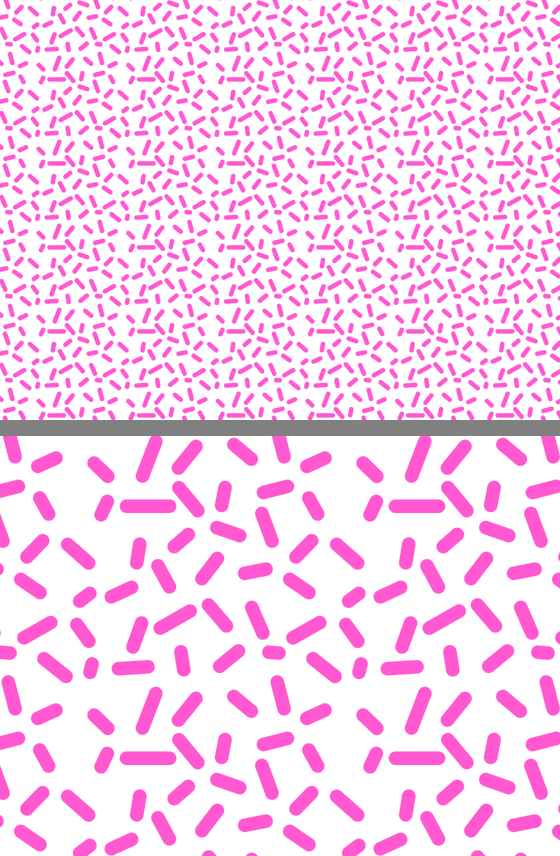
Top, the full canvas; bottom, a detail of the centre.
This pattern is drawn by a WebGL 1 fragment shader. Its source:

```glsl
precision highp float;

uniform vec2 u_resolution;

// Lengths are fractions of the canvas height.
const vec3 PAPER = vec3(1.0);
const vec3 PINK = vec3(1.0, 0.345, 0.82);
const vec2 TILE = vec2(0.2135, 0.2);  // repeat size
const float CELLS = 6.0;              // sprinkles per tile side
const float RADIUS = 0.0054;          // half the stroke width
const float HALF_MIN = 0.0066;        // half length of the core segment
const float HALF_MAX = 0.0176;
const float HALF_FLOOR = 0.0034;      // shortest core after trimming
const float CLEARANCE = 0.0152;       // smallest distance between cores
const float JITTER = 0.20;            // random shift, in cells
const float WAVE = 0.22;              // row and column sway, in cells
const float TURN = 0.45;              // random rotation, in radians
const float EDGE = 1.2;               // edge softness, in pixels
const float SEED = 17.0;
const float PI = 3.14159265;

struct Sprinkle {
  vec2 center;
  vec2 axis;
  float halfLength;
};

vec4 hash4(vec2 p) {
  vec4 q = fract(vec4(p.xyxy + SEED) * vec4(0.1031, 0.1030, 0.0973, 0.1099));
  q += dot(q, q.wzxy + 33.33);
  return fract((q.xxyz + q.yzzw) * q.zywx);
}

float segmentDistance(vec2 p, Sprinkle s) {
  vec2 d = p - s.center;
  float along = clamp(dot(d, s.axis), -s.halfLength, s.halfLength);
  return length(d - s.axis * along);
}

// Neighbouring cells are turned roughly crosswise, so they interlock.
Sprinkle sprinkleAt(vec2 cell) {
  vec2 id = mod(cell, CELLS);
  vec4 h = hash4(id);
  vec2 sway = WAVE * sin(2.0 * PI * id.yx / CELLS + vec2(0.6, 2.1));
  vec2 shift = sway + JITTER * (2.0 * h.xy - 1.0);
  float crosswise = 0.5 * PI * mod(id.x + id.y, 2.0);
  float angle = PI * id.x / CELLS + crosswise + TURN * (2.0 * h.z - 1.0);
  return Sprinkle((cell + 0.5 + shift) * TILE / CELLS,
                  vec2(cos(angle), sin(angle)),
                  mix(HALF_MIN, HALF_MAX, h.w));
}

// Shortens a sprinkle whose tips come too close to its neighbours.
float trimmedLength(Sprinkle s, vec2 cell) {
  vec2 tip = s.axis * s.halfLength;
  float nearest = CLEARANCE;
  for (int y = -1; y <= 1; y++) {
    for (int x = -1; x <= 1; x++) {
      if (x == 0 && y == 0) continue;
      Sprinkle other = sprinkleAt(cell + vec2(float(x), float(y)));
      nearest = min(nearest, segmentDistance(s.center + tip, other));
      nearest = min(nearest, segmentDistance(s.center - tip, other));
    }
  }
  return max(HALF_FLOOR, s.halfLength - (CLEARANCE - nearest));
}

void main() {
  float pixel = 1.0 / u_resolution.y;
  vec2 p = gl_FragCoord.xy * pixel;
  vec2 home = floor(p * CELLS / TILE);
  float reach = HALF_MAX + RADIUS + EDGE * pixel;

  // Distance to the closest sprinkle
  float dist = 1.0;
  for (int y = -1; y <= 1; y++) {
    for (int x = -1; x <= 1; x++) {
      vec2 cell = home + vec2(float(x), float(y));
      Sprinkle s = sprinkleAt(cell);
      if (distance(p, s.center) > reach) continue;
      s.halfLength = trimmedLength(s, cell);
      dist = min(dist, segmentDistance(p, s) - RADIUS);
    }
  }

  float ink = clamp(0.5 - dist / (EDGE * pixel), 0.0, 1.0);
  gl_FragColor = vec4(mix(PAPER, PINK, ink), 1.0);
}
```
